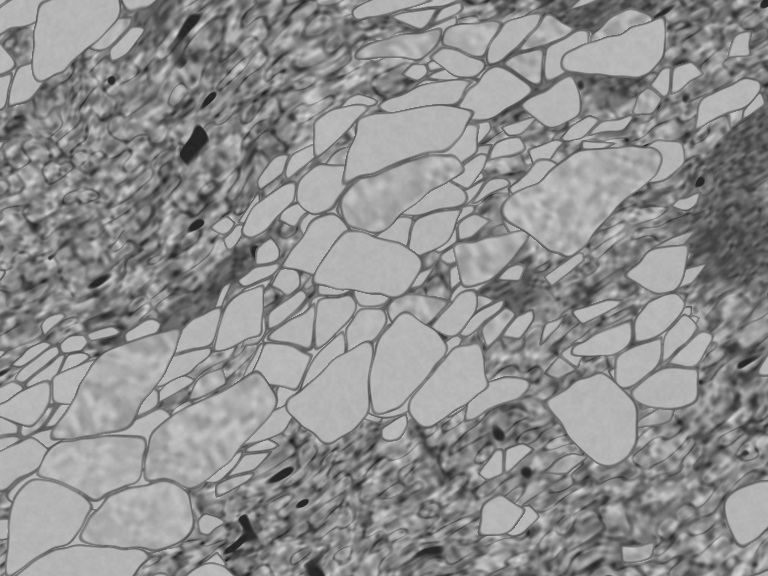
A Shadertoy shader for this texture:

```glsl
// Grey micrograph of tissue: pale slanted cells with thin dark membranes in a streaky, grainy matrix.

const float GRAIN_ANGLE = 0.58;
const float PALE = 0.715;
const float MEMBRANE = 0.39;
const float MATRIX = 0.485;
const float CLUMP = 0.31;
const float SPOT = 0.15;

struct Cell {
    float edge;   // distance to the rounded outline, in canvas heights
    vec2 site;    // centre of the cell
    vec2 rnd;     // two random values of the cell
};

float hash(vec2 p) {
    vec3 h = fract(vec3(p.xyx) * 0.1031);
    h += dot(h, h.yzx + 33.33);
    return fract((h.x + h.y) * h.z);
}

vec2 hash2(vec2 p) {
    return vec2(hash(p), hash(p + 71.7));
}

float noise(vec2 p) {
    vec2 i = floor(p), f = fract(p);
    f = f * f * (3.0 - 2.0 * f);
    vec2 e = vec2(0.0, 1.0);
    return mix(mix(hash(i), hash(i + e.yx), f.x),
               mix(hash(i + e.xy), hash(i + e.yy), f.x), f.y);
}

vec2 noise2(vec2 p) {
    return vec2(noise(p), noise(p + 37.3)) - 0.5;
}

mat2 rotation(float a) {
    return mat2(cos(a), -sin(a), sin(a), cos(a));
}

// Stretched Voronoi cell; a soft minimum over the borders rounds its corners.
Cell findCell(vec2 p, float freq, float stretch, float seed) {
    vec2 squash = vec2(1.0 / stretch, 1.0);
    vec2 g = p * freq * squash + seed;
    vec2 base = floor(g), f = fract(g), nearest = vec2(0.0), id = base;
    float best = 1e3;
    for (int y = -1; y <= 1; y++)
    for (int x = -1; x <= 1; x++) {
        vec2 o = vec2(x, y);
        vec2 r = o + hash2(base + o) - f;
        if (dot(r, r) < best) { best = dot(r, r); nearest = r; id = base + o; }
    }
    const float SHARPNESS = 15.0;
    float sum = 0.0;
    for (int y = -2; y <= 2; y++)
    for (int x = -2; x <= 2; x++) {
        vec2 o = vec2(x, y);
        vec2 r = o + hash2(base + o) - f;
        vec2 gap = r - nearest;
        if (dot(gap, gap) > 1e-5) {
            vec2 n = normalize(gap);
            float d = dot(0.5 * (r + nearest), n) / length(n * squash);
            sum += exp(-SHARPNESS * d);
        }
    }
    float edge = -log(sum) / (SHARPNESS * freq);
    vec2 site = (g + nearest - seed) / (freq * squash);
    return Cell(edge, site, hash2(id + 19.4));
}

// Streaky matrix with fine grain, dark threads, clumps and rare spots.
float matrixTone(vec2 p) {
    float streak = noise(p * vec2(38.0, 85.0)) - 0.5;
    float grain = noise(p * vec2(95.0, 130.0) + 11.0) - 0.5;
    float thread = abs(noise(p * vec2(28.0, 62.0) + 53.0) - 0.5);
    float tone = MATRIX + 0.28 * streak + 0.32 * grain;
    tone += 0.06 - 0.15 * (1.0 - smoothstep(0.02, 0.16, thread));
    float clump = smoothstep(0.74, 0.86, noise(p * vec2(5.0, 9.0) + 7.0));
    tone = mix(tone, CLUMP + 0.2 * grain, 0.75 * clump);
    float spot = smoothstep(0.89, 0.95, noise(p * vec2(19.0, 27.0) + 29.0));
    return mix(tone, SPOT, spot);
}

// Paints one size class of pale cells over the tone below.
float paintCells(float tone, vec2 p, float freq, float stretch, float share, float seed) {
    Cell c = findCell(p, freq, stretch, seed);
    float density = smoothstep(0.2, 0.8, noise(c.site * 2.6 + 4.0));
    if (c.rnd.x > share * 2.0 * density) return tone;

    float speckle = noise(p * 75.0 + seed) - 0.5;
    float granular = smoothstep(0.76, 0.86, c.rnd.y);
    float fill = PALE + 0.03 * (c.rnd.y - 0.5) + 0.025 * speckle;
    fill += granular * (0.17 * speckle - 0.06);
    float wall = MEMBRANE + 0.16 * (noise(p * 40.0 + seed) - 0.5);
    tone = mix(tone, wall, 0.85 * smoothstep(-0.002, 0.001, c.edge));
    return mix(tone, fill, smoothstep(0.0012, 0.0052, c.edge));
}

void mainImage(out vec4 fragColor, in vec2 fragCoord) {
    vec2 uv = fragCoord / iResolution.y;

    // Align with the slant, then bend the outlines
    vec2 p = rotation(GRAIN_ANGLE) * uv + 3.0;
    p += 0.09 * noise2(p * 2.2) + 0.022 * noise2(p * 11.0);
    p += 0.007 * noise2(p * 34.0);

    // Small to large cells over the matrix
    float tone = matrixTone(p);
    tone = paintCells(tone, p, 34.0, 2.0, 0.32, 5.0);
    tone = paintCells(tone, p, 17.0, 1.7, 0.38, 23.0);
    tone = paintCells(tone, p, 9.0, 1.7, 0.24, 41.0);

    // Faint film grain
    tone += 0.025 * (noise(uv * 190.0) - 0.5);
    fragColor = vec4(vec3(clamp(tone, 0.0, 1.0)), 1.0);
}
```
